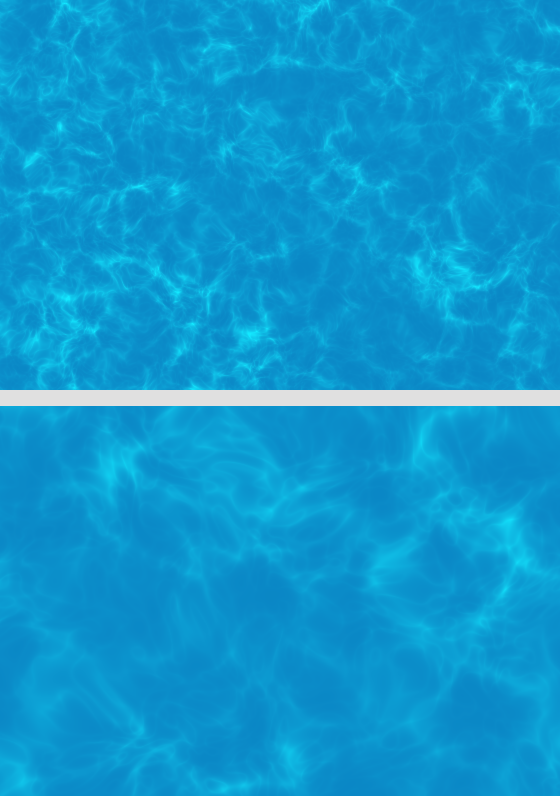
Top: the whole. Bottom: its middle third, enlarged.
A WebGL 1 fragment shader for this texture:

```glsl
precision highp float;
// Sunlit pool water: a soft web of caustic light over deep blue.

uniform vec2 u_resolution;

vec2 hash2(vec2 cell) {
  vec3 q = fract(cell.xyx * vec3(0.1031, 0.1030, 0.0973));
  q += dot(q, q.yzx + 33.33);
  return fract((q.xx + q.yz) * q.zy);
}

vec2 gradient(vec2 cell) {
  float angle = 6.2832 * hash2(cell).x;
  return vec2(cos(angle), sin(angle));
}

float gradientNoise(vec2 p) {
  vec2 i = floor(p), f = fract(p);
  vec2 u = f * f * f * (f * (f * 6.0 - 15.0) + 10.0);
  vec2 e = vec2(1.0, 0.0);
  float low = mix(dot(gradient(i), f), dot(gradient(i + e), f - e), u.x);
  float high = mix(dot(gradient(i + e.yx), f - e.yx),
                   dot(gradient(i + 1.0), f - 1.0), u.x);
  return mix(low, high, u.y);
}

vec2 swirl(vec2 p) {
  return vec2(gradientNoise(p), gradientNoise(p + vec2(37.2, 71.8)));
}

// Bright crest where a value crosses zero, rounded at the top
float crest(float value, float steepness) {
  return exp(-steepness * (sqrt(value * value + 0.001) - 0.03));
}

// Light along the borders between scattered cells
float cellWeb(vec2 p) {
  vec2 i = floor(p), f = fract(p);
  float nearest = 8.0, second = 8.0;
  for (int y = -1; y <= 1; y++) {
    for (int x = -1; x <= 1; x++) {
      vec2 offset = vec2(float(x), float(y));
      float d = length(offset + hash2(i + offset) - f);
      second = min(second, max(nearest, d));
      nearest = min(nearest, d);
    }
  }
  return crest(second - nearest, 4.5);
}

// Cells and ever finer filaments, each layer bent by the noise
float causticWeb(vec2 p) {
  p += 0.035 * swirl(p * 6.0) + 0.018 * swirl(p * 17.0);
  float web = 0.25 * cellWeb(p * 11.0);
  float weight = 0.23, frequency = 6.0;
  for (int octave = 0; octave < 5; octave++) {
    vec2 q = p * frequency + float(octave) * vec2(13.7, 29.3);
    web += weight * crest(gradientNoise(q), 6.5);
    p += 0.08 / frequency * swirl(q * 1.3 + 5.0);
    p = mat2(0.8, 0.6, -0.6, 0.8) * p;
    weight *= 0.8;
    frequency *= 1.75;
  }
  return web;
}

void main() {
  vec2 p = gl_FragCoord.xy / u_resolution.y + 3.0;

  // Broad bright and calm patches with ragged edges, calmer to the right
  float patches = gradientNoise(p * 2.6) + 0.6 * gradientNoise(p * 6.5)
                + 0.45 * gradientNoise(p * 15.0 + 0.4 * swirl(p * 24.0));
  patches -= 0.25 * (gl_FragCoord.x / u_resolution.x - 0.5);
  float strength = mix(0.28, 1.1, smoothstep(-0.5, 0.55, patches));

  float web = causticWeb(p);
  float light = 1.55 * pow(web, 2.4) * strength;
  light = min(light, 1.15);

  vec3 deepBlue = vec3(0.04, 0.525, 0.772);
  vec3 aqua = vec3(0.07, 0.86, 0.97);
  gl_FragColor = vec4(mix(deepBlue, aqua, light), 1.0);
}
```
